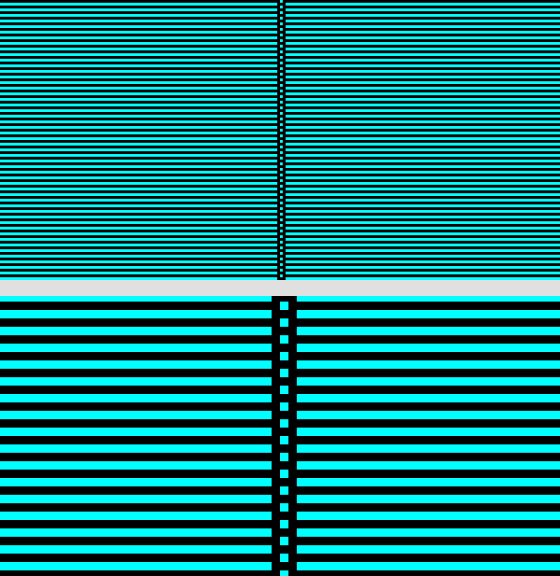
Top, the full canvas; bottom, a detail of the centre.
Give the GLSL for this pattern, as a WebGL 1 fragment shader.

```glsl
precision highp float;

// Fifty level cyan bars on black, split by a narrow black channel near the middle.
// A column of square beads fills the channel, each level with a gap between bars.
// Edges use exact box coverage on a whole-number cell grid, so the drawing tiles.

uniform vec2 u_resolution;

const vec2 GRID = vec2(200.0, 100.0);   // cells across and down
const float BAR_PERIOD = 2.0;           // cells from one bar to the next
const float BAR_DUTY = 0.5;             // lit share of each period
const float BEAD_LEFT = 100.0;          // first cell edge of the bead column
const float BEAD_WIDTH = 1.0;           // in cells
const float CHANNEL_MARGIN = 1.0;       // black cells on each side of the beads
const vec3 BAR_COLOR = vec3(0.0, 1.0, 1.0);
const vec3 GROUND_COLOR = vec3(0.0);

// Share of a span of the given width, centred at x, that lies in [low, high].
float bandCoverage(float x, float width, float low, float high) {
  float overlap = min(x + 0.5 * width, high) - max(x - 0.5 * width, low);
  return clamp(overlap / width, 0.0, 1.0);
}

// Integral of a unit-period square wave, lit at the start of each period.
float barIntegral(float t) {
  return floor(t) * BAR_DUTY + min(fract(t), BAR_DUTY);
}

// Lit share of a span of the given width, centred at t, over the square wave.
float barCoverage(float t, float width) {
  return (barIntegral(t + 0.5 * width) - barIntegral(t - 0.5 * width)) / width;
}

void main() {
  vec2 pixel = GRID / u_resolution;     // one pixel measured in cells
  vec2 cell = gl_FragCoord.xy * pixel;

  float bars = barCoverage(cell.y / BAR_PERIOD, pixel.y / BAR_PERIOD);

  // Central channel and the bead column inside it
  float beadRight = BEAD_LEFT + BEAD_WIDTH;
  float beads = bandCoverage(cell.x, pixel.x, BEAD_LEFT, beadRight);
  float channel = bandCoverage(cell.x, pixel.x,
                               BEAD_LEFT - CHANNEL_MARGIN,
                               beadRight + CHANNEL_MARGIN);

  // Bars stop at the channel; beads take the opposite rows
  float lit = bars * (1.0 - channel) + (1.0 - bars) * beads;
  gl_FragColor = vec4(mix(GROUND_COLOR, BAR_COLOR, lit), 1.0);
}
```
